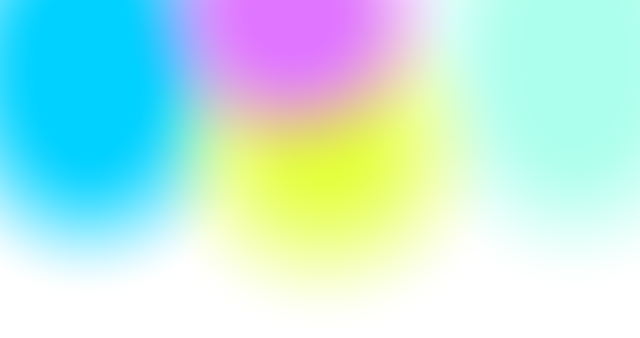
Give the GLSL for this background, as a Shadertoy shader.

```glsl
const vec3 WHITE  = vec3(1.0);
const vec3 MINT   = vec3(0.68, 1.0, 0.93);
const vec3 CYAN   = vec3(0.0, 0.82, 1.0);
const vec3 LIME   = vec3(0.89, 1.0, 0.23);
const vec3 ORCHID = vec3(0.88, 0.46, 1.0);

// Approximate signed distance to an axis-aligned ellipse
float ellipseDistance(vec2 p, vec2 center, vec2 radii) {
    vec2 q = (p - center) / radii;
    float k = length(q);
    float slope = length(q / radii);
    return k < 0.001 ? -min(radii.x, radii.y) : k * (k - 1.0) / slope;
}

// Blend a blurred ellipse over the color below it
vec3 addGlow(vec3 base, vec3 tint, vec2 p, vec2 center, vec2 radii, float blur) {
    float d = ellipseDistance(p, center, radii);
    float coverage = 1.0 - smoothstep(-blur, blur, d);
    return mix(base, tint, coverage);
}

void mainImage(out vec4 fragColor, in vec2 fragCoord) {
    // Canvas height is one unit
    vec2 p = fragCoord / iResolution.y;

    // Glows, from back to front
    vec3 color = WHITE;
    color = addGlow(color, MINT,   p, vec2(1.70, 0.83),  vec2(0.37, 0.48),   0.22);
    color = addGlow(color, CYAN,   p, vec2(0.26, 0.79),  vec2(0.355, 0.455), 0.22);
    color = addGlow(color, LIME,   p, vec2(0.96, 0.555), vec2(0.30, 0.29),   0.26);
    color = addGlow(color, ORCHID, p, vec2(0.864, 0.96), vec2(0.31, 0.30),   0.20);

    fragColor = vec4(color, 1.0);
}
```
